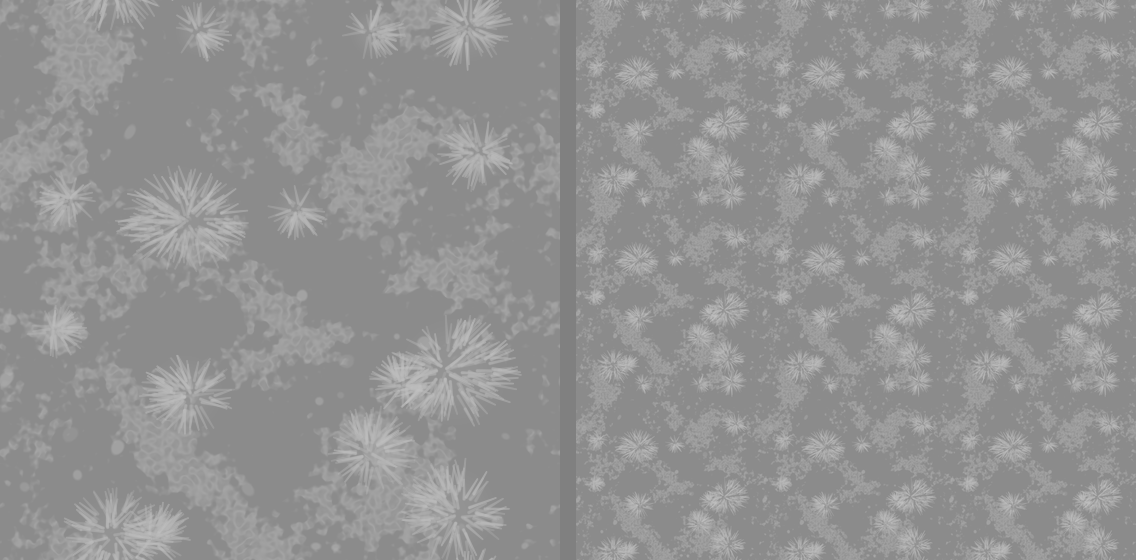
Left: one tile. Right: repeated 3 by 3.
Give the GLSL for this texture map, as a Shadertoy shader.

```glsl
// Grey tiling ground with soft crusty lichen patches, pale round spots
// and spiky tufts. Patches are thresholded gradient noise; spots and tufts
// are scattered on wrapped grids, each tuft a loop of tapered blades.

#define GROUND_TONE 0.545
#define SPOT_TONE 0.685
#define BLADE_TONE 0.755
#define PATCH_LEVEL 0.06    // higher: fewer patches
#define PATCH_GAIN 0.052    // brightness of patches
#define TUFT_GRID 4.0       // tufts per side
#define TUFT_CHANCE 0.92
#define TUFT_RADIUS vec2(0.048, 0.115)
#define BLADE_LENGTH 0.046
#define BLADE_WIDTH 0.0043
#define BLADE_DENSITY 11000.0
#define MAX_BLADES 170

// Three random values for a cell of a grid that wraps after n cells.
vec3 hash3(vec2 cell, float n, int seed) {
    uvec3 v = uvec3(uvec2(mod(cell + 0.5, n)), uint(seed));
    v = v * 1664525u + 1013904223u;
    v.x += v.y * v.z; v.y += v.z * v.x; v.z += v.x * v.y;
    v ^= v >> 16u;
    v.x += v.y * v.z; v.y += v.z * v.x; v.z += v.x * v.y;
    return vec3(v >> 8u) * exp2(-24.0);
}

float corner(vec2 i, vec2 o, vec2 f, float n, int seed) {
    return dot(hash3(i + o, n, seed).xy * 2.0 - 1.0, f - o);
}

// Gradient noise with n whole cells across the canvas, about -0.6 to 0.6.
float noise(vec2 p, float n, int seed) {
    vec2 i = floor(p * n), f = fract(p * n);
    vec2 u = f * f * f * (f * (f * 6.0 - 15.0) + 10.0);
    vec2 x = vec2(1.0, 0.0);
    return mix(mix(corner(i, x.yy, f, n, seed), corner(i, x.xy, f, n, seed), u.x),
               mix(corner(i, x.yx, f, n, seed), corner(i, x.xx, f, n, seed), u.x), u.y);
}

mat2 rotation(float a) {
    return mat2(cos(a), -sin(a), sin(a), cos(a));
}

// Brightness added by crusty patches: broad mask, ragged rim, fine mesh.
float patches(vec2 p) {
    float mask = noise(p, 5.0, 1) + 0.6 * noise(p, 11.0, 2) + 0.35 * noise(p, 24.0, 3);
    float ragged = 0.55 * noise(p, 46.0, 4) + 0.3 * noise(p, 90.0, 5);
    float cover = smoothstep(0.0, 0.2, mask + ragged - PATCH_LEVEL);
    float mesh = 1.0 - smoothstep(0.0, 0.25, abs(noise(p, 62.0, 6)));
    float grain = noise(p, 100.0, 7);
    return PATCH_GAIN * cover * (0.9 + 0.75 * mesh + 0.7 * grain);
}

// Opacity of scattered, slightly uneven ellipses.
float spots(vec2 p, float n, float chance, vec2 radii, vec2 opacity, int seed) {
    vec2 home = floor(p * n);
    float wobble = 1.0 + 0.35 * noise(p, 40.0, seed + 2);
    float alpha = 0.0;
    for (int k = 0; k < 9; k++) {
        vec2 cell = home + vec2(k % 3 - 1, k / 3 - 1);
        vec3 place = hash3(cell, n, seed), form = hash3(cell, n, seed + 1);
        if (place.z > chance) continue;
        vec2 q = p - (cell + 0.1 + 0.8 * place.xy) / n;
        q = rotation(6.2832 * form.x) * q;
        q.x *= mix(0.65, 1.0, form.y);
        float r = mix(radii.x, radii.y, form.z * form.z);
        float shape = 1.0 - smoothstep(r - 0.0025, r + 0.0025, length(q) * wobble);
        alpha = max(alpha, shape * mix(opacity.x, opacity.y, fract(form.y * 7.0)));
    }
    return alpha;
}

// Coverage of a soft blade that narrows and fades from root to tip.
float blade(vec2 q, vec2 dir, float len) {
    float t = clamp(dot(q, dir) / len, 0.0, 1.0);
    float w = BLADE_WIDTH * mix(1.0, 0.6, t);
    return (1.0 - smoothstep(0.25 * w, w, length(q - dir * len * t))) * mix(1.0, 0.75, t);
}

// Lays tufts of outward blades over the given tone.
float addTufts(vec2 p, float tone) {
    vec2 home = floor(p * TUFT_GRID);
    for (int c = 0; c < 9; c++) {
        vec2 cell = home + vec2(c % 3 - 1, c / 3 - 1);
        vec3 place = hash3(cell, TUFT_GRID, 30), form = hash3(cell, TUFT_GRID, 31);
        if (place.z > TUFT_CHANCE) continue;
        float radius = mix(TUFT_RADIUS.x, TUFT_RADIUS.y, form.x * form.x);
        vec2 q = p - (cell + 0.1 + 0.8 * place.xy) / TUFT_GRID;
        float reach = length(q) / radius;
        if (reach > 1.2) continue;

        tone += 0.03 * (1.0 - smoothstep(0.2, 0.95, reach));
        vec2 squash = vec2(1.0, mix(0.65, 1.0, form.y));
        vec2 lean = 0.35 * (hash3(cell, TUFT_GRID, 32).xy - 0.5) * radius;
        int count = 12 + int(BLADE_DENSITY * radius * radius);
        for (int k = 0; k < MAX_BLADES; k++) {
            if (k >= count) break;
            vec3 a = hash3(cell, TUFT_GRID, 40 + 2 * k);
            vec3 b = hash3(cell, TUFT_GRID, 41 + 2 * k);
            float len = min(BLADE_LENGTH, 0.75 * radius) * mix(0.65, 1.1, a.z);
            float angle = 6.2832 * a.x;
            vec2 root = (radius - 0.8 * len) * pow(a.y, 0.6) * vec2(cos(angle), sin(angle)) * squash;
            vec2 dir = rotation(0.9 * (b.x - 0.5)) * normalize(root + lean + 0.0001);
            float alpha = blade(q - root, dir, len) * mix(0.35, 0.7, b.y);
            tone = mix(tone, BLADE_TONE - 0.06 * b.z, alpha);
        }
    }
    return tone;
}

void mainImage(out vec4 fragColor, in vec2 fragCoord) {
    vec2 p = fragCoord / iResolution.xy;
    float tone = GROUND_TONE + patches(p);
    tone = mix(tone, SPOT_TONE, spots(p, 12.0, 0.38, vec2(0.005, 0.013), vec2(0.2, 0.65), 10));
    tone = mix(tone, SPOT_TONE, spots(p, 3.0, 0.25, vec2(0.018, 0.038), vec2(0.7, 0.9), 20));
    tone = addTufts(p, tone);
    fragColor = vec4(vec3(tone), 1.0);
}
```
